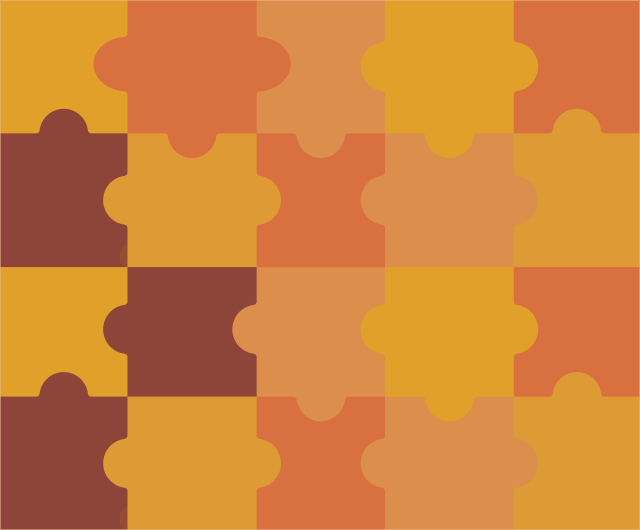
Give the GLSL for this pattern, as a Shadertoy shader.

```glsl
#define YELLOW vec3(.878, .627, .161)
#define AMBER vec3(.871, .608, .208)
#define ORANGE vec3(.850, .440, .250)
#define PEACH vec3(.862, .560, .302)
#define BROWN vec3(.553, .271, .227)
#define STAIN vec3(.590, .300, .195)
#define RIM vec3(.920, .730, .560)
#define TAB_RADII vec2(.190, .192)
#define WIDE_RADII vec2(.265, .214)
#define NECK_FILLET .025
#define RIM_WIDTH .006

// Grid lines in units of one column width, slightly uneven
const float colLine[6] = float[6](0., .996, 2.005, 3.008, 4.014, 5.);
const float rowLine[5] = float[5](0., 1.042, 2.087, 3.099, 4.141);

const vec3 evenRow[5] = vec3[5](YELLOW, ORANGE, PEACH, YELLOW, ORANGE);
const vec3 oddRow[5] = vec3[5](BROWN, AMBER, ORANGE, PEACH, AMBER);

float pixel;

float cover(float d) { return clamp(.5 - d / pixel, 0., 1.); }

float ellipse(vec2 p, vec2 radii) {
    float k = length(p / radii);
    return k * (k - 1.) / max(length(p / (radii * radii)), 1e-4);
}

float filletUnion(float a, float b) {
    vec2 corner = max(NECK_FILLET - vec2(a, b), 0.);
    return max(NECK_FILLET, min(a, b)) - length(corner);
}

// Distance across a seam at x = 0; dir is the way its tab points, 0 for none
float seam(vec2 p, float dir, vec2 radii) {
    if (dir == 0.) return p.x;
    return dir * filletUnion(dir * p.x, ellipse(p, radii));
}

vec3 pieceColor(int col, int row) {
    if (col == 1 && row == 2) return BROWN;
    return row % 2 == 0 ? evenRow[col] : oddRow[col];
}

// One row of pieces, split at the nearest upright seam
vec3 rowColor(vec2 p, int row) {
    int i = clamp(int(floor(p.x + .5)), 1, 4);
    float dir = (i % 2 == 0 && !(i == 2 && row == 2)) ? 1. : -1.;
    float middle = .5 * (rowLine[row] + rowLine[row + 1]);
    if (row == 2) middle -= .02;
    if (row == 0 && i < 3) middle -= .02;
    vec2 radii = (row == 0 && i < 3) ? WIDE_RADII : TAB_RADII;

    vec3 left = pieceColor(i - 1, row);
    vec3 right = pieceColor(i, row);

    // Worn spot in the corner of the brown pieces
    if (i == 1 && row % 2 == 1) {
        vec2 spot = p - vec2(colLine[1] - .01, rowLine[row + 1] - .085);
        left = mix(left, STAIN, cover(ellipse(spot, vec2(.05, .09))));
    }
    float d = seam(p - vec2(colLine[i], middle), dir, radii);
    return mix(right, left, cover(d));
}

void mainImage(out vec4 fragColor, in vec2 fragCoord) {
    pixel = 5. / iResolution.x;
    vec2 size = iResolution.xy * pixel;
    vec2 p = fragCoord * pixel;
    p.y = (size.y - p.y) * rowLine[4] / size.y;

    // Nearest level seam and the column it is crossed in
    int j = clamp(int(floor(p.y * 4. / rowLine[4] + .5)), 1, 3);
    int col = clamp(int(floor(p.x)), 0, 4);
    float dir = (col == 0 || col == 4) ? -1. : 1.;
    if (j == 2 || (j == 3 && col == 1)) dir = 0.;
    float middle = .5 * (colLine[col] + colLine[col + 1]);
    float d = seam(vec2(p.y - rowLine[j], p.x - middle), dir, TAB_RADII.yx);
    vec3 color = mix(rowColor(p, j), rowColor(p, j - 1), cover(d));

    // Hairline around the board
    vec2 inset = min(p, vec2(5., rowLine[4]) - p);
    color = mix(color, RIM, .7 * cover(min(inset.x, inset.y) - RIM_WIDTH));
    fragColor = vec4(color, 1.);
}
```
